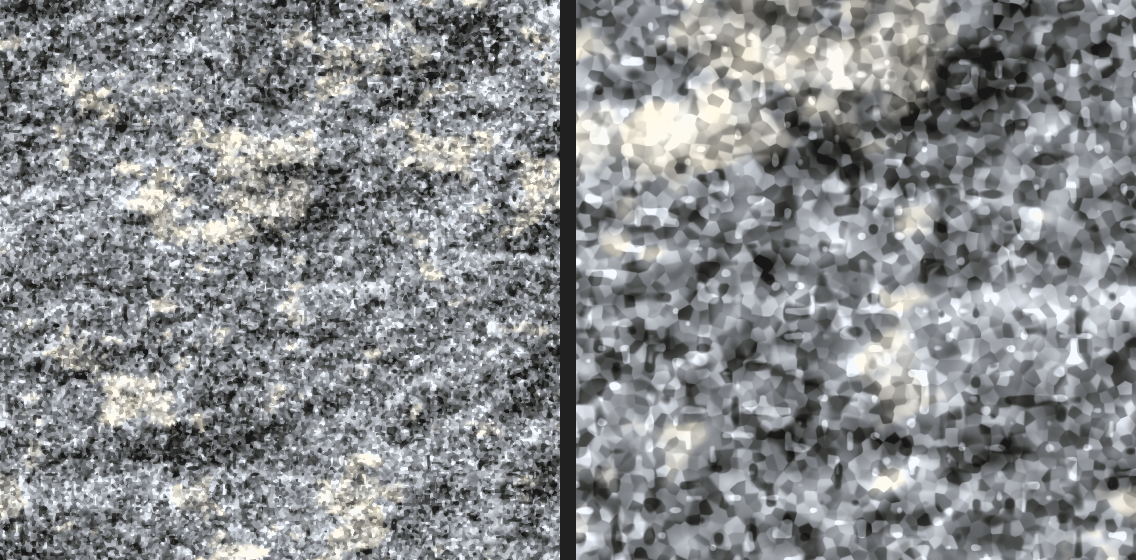
Left: the whole. Right: its middle third, enlarged.
Reproduce this texture procedurally as a WebGL 2 fragment shader.

```glsl
#version 300 es
precision highp float;
// Rough-hewn grey granite: a noise height field lit from above gives the lumps
// and hollows, two layers of soft cells give the crystals, and thresholded
// noise adds dark mica flecks, pale glints and cream feldspar patches.

uniform vec2 u_resolution;
out vec4 fragColor;

// Integer hash of a lattice point, 0 to 1
float hash(vec2 cell) {
    uvec2 q = uvec2(ivec2(cell)) * uvec2(1597u, 3812u + 2029u);
    uint n = (q.x ^ (q.y << 7u)) + q.y * 9277u;
    n = (n ^ (n >> 15u)) * 739391u;
    n = (n ^ (n >> 13u)) * 668265u;
    n ^= n >> 16u;
    return float(n & 65535u) / 65535.0;
}

float valueNoise(vec2 p) {
    vec2 i = floor(p), f = fract(p);
    f = f * f * (3.0 - 2.0 * f);
    float low = mix(hash(i), hash(i + vec2(1, 0)), f.x);
    float high = mix(hash(i + vec2(0, 1)), hash(i + vec2(1, 1)), f.x);
    return mix(low, high, f.y);
}

float fbm(vec2 p) {
    float sum = 0.0, amp = 0.5, total = 0.0;
    for (int i = 0; i < 5; i++) {
        sum += amp * valueNoise(p);
        total += amp;
        p = mat2(1.6, 1.2, -1.2, 1.6) * p + 17.3;
        amp *= 0.5;
    }
    return sum / total;
}

// Random crystal tones, blended narrowly where neighbouring cells meet
float crystals(vec2 p) {
    vec2 base = floor(p);
    float sum = 0.0, total = 0.0;
    for (int y = -1; y <= 1; y++) {
        for (int x = -1; x <= 1; x++) {
            vec2 cell = base + vec2(x, y);
            vec2 site = cell + vec2(hash(cell + 311.0), hash(cell + 577.0));
            vec2 d = p - site;
            float weight = exp(-14.0 * dot(d, d));
            sum += weight * hash(cell);
            total += weight;
        }
    }
    return sum / total;
}

// Stone surface, slightly wider than tall, with ragged outlines
float height(vec2 p) {
    vec2 warp = vec2(valueNoise(p * 26.0 + 40.0), valueNoise(p * 26.0 + 90.0));
    return fbm((p + 0.014 * warp) * vec2(8.0, 11.0) + 5.0);
}

void main() {
    vec2 p = gl_FragCoord.xy / u_resolution.y;

    // Relief: faces turned up and left are lit
    float h = height(p);
    float slope = h - height(p + vec2(-0.005, 0.011));
    float broad = fbm(p * 5.0 + 60.0) - 0.5;
    float tone = 0.52 + 0.35 * broad + 2.0 * slope + 0.15 * (h - 0.5);

    // Crystal grain at two sizes
    tone += 0.30 * (crystals(p * 75.0 + 20.0) - 0.5);
    tone += 0.42 * (crystals(p * 155.0 + 130.0) - 0.5);

    // Cream patches on lit, raised lumps
    float patches = fbm(p * 17.0 + 200.0) + 0.7 * (h - 0.5) + 0.9 * slope;
    float cream = smoothstep(0.64, 0.74, patches);
    tone += 0.12 * cream;

    // Dark flecks gather in hollows, glints fall anywhere
    float fleck = valueNoise(p * 98.0 + 300.0) - 0.6 * slope - 0.3 * broad;
    tone *= 1.0 - 0.55 * smoothstep(0.76, 0.90, fleck) * (1.0 - 0.6 * cream);
    tone += 0.28 * smoothstep(0.77, 0.90, valueNoise(p * 135.0 + 400.0));
    tone = clamp(tone, 0.09, 0.98);

    // Cool grey, neutral in the shadows, warm on the feldspar
    vec3 cool = vec3(0.975, 1.0, mix(0.96, 1.035, smoothstep(0.18, 0.45, tone)));
    float warmth = cream * (0.35 + 0.65 * valueNoise(p * 60.0 + 500.0));
    vec3 tint = mix(cool, vec3(1.03, 1.0, 0.92), warmth);
    fragColor = vec4(clamp(tone * tint, 0.0, 1.0), 1.0);
}
```
